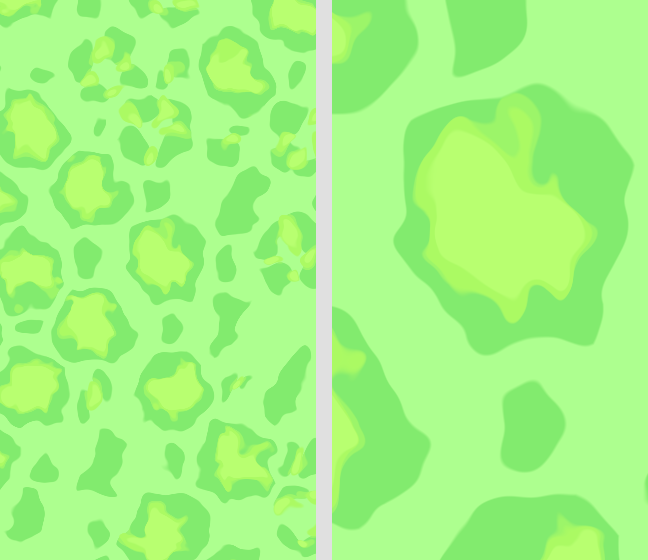
Left: the whole. Right: its middle third, enlarged.
Write a WebGL 2 fragment shader that draws this pattern.

```glsl
#version 300 es
precision highp float;
// Leopard print: wavy green rosettes and spots with yellow hearts on pale lime.

#define DENSITY 8.5    // grid cells per canvas height
#define JITTER 0.36    // scatter of the sites
#define GAP 0.075      // half the clear lane between spots
#define WARP 0.26      // waviness of all outlines
#define LOBES 0.24     // bumps on the large rosettes
#define HEART 0.52     // heart size relative to its rosette
#define RIM 0.045      // width of the heart's darker rim
#define SOFTNESS 0.0011 // edge feather in canvas heights

uniform vec2 u_resolution;
out vec4 outColor;

const float TAU = 6.2831853;
const vec3 LIME = vec3(0.68, 1.00, 0.56);
const vec3 GREEN = vec3(0.51, 0.92, 0.43);
const vec3 FRINGE = vec3(0.61, 0.96, 0.41);
const vec3 RIM_YELLOW = vec3(0.67, 0.98, 0.39);
const vec3 YELLOW = vec3(0.72, 1.00, 0.44);

const int ROSETTE = 0, BROKEN = 1, STREAK = 2, SPOT = 3, PAIR = 4, EMPTY = 5;

struct Site { vec2 pos; vec2 rnd; float reach; int kind; };

vec2 hash2(vec2 p) {
  vec3 q = fract(p.xyx * vec3(0.1031, 0.1030, 0.0973));
  q += dot(q, q.yzx + 33.33);
  return fract((q.xx + q.yz) * q.zy);
}

vec2 gradient(vec2 cell) {
  float a = TAU * hash2(cell + 71.0).x;
  return vec2(cos(a), sin(a));
}

float noise(vec2 p) {
  vec2 i = floor(p), f = fract(p), e = vec2(1, 0);
  vec2 u = f * f * f * (f * (f * 6.0 - 15.0) + 10.0);
  return mix(mix(dot(gradient(i), f), dot(gradient(i + e), f - e), u.x),
             mix(dot(gradient(i + e.yx), f - e.yx), dot(gradient(i + 1.0), f - 1.0), u.x), u.y);
}

vec2 turn(vec2 v, float a) { return mat2(cos(a), -sin(a), sin(a), cos(a)) * v; }

float ellipse(vec2 v, vec2 r) { return (length(v / r) - 1.0) * min(r.x, r.y); }

float smoothMin(float a, float b, float k) {
  float h = max(k - abs(a - b), 0.0) / k;
  return min(a, b) - h * h * k * 0.25;
}

// Large marks sit on the even squares of a checkerboard, small ones on the odd.
Site siteAt(vec2 cell) {
  vec2 pick = hash2(cell + 19.0);
  Site s;
  s.pos = cell + 0.5 + JITTER * (hash2(cell + 43.0) - 0.5);
  s.rnd = hash2(cell + 87.0);
  if (mod(cell.x + cell.y, 2.0) < 0.5)
    s.kind = pick.x < 0.57 ? ROSETTE : pick.x < 0.79 ? BROKEN : STREAK;
  else
    s.kind = pick.x < 0.43 ? SPOT : pick.x < 0.72 ? PAIR : EMPTY;
  s.reach = s.kind < STREAK ? 0.64 : s.kind == STREAK ? 0.5
          : s.kind == SPOT ? 0.27 : s.kind == PAIR ? 0.4 : -9.0;
  return s;
}

float power(Site s, vec2 p) {
  vec2 v = p - s.pos;
  return dot(v, v) - s.reach * abs(s.reach);
}

// Signed distances of a mark: x = green body, y = yellow heart.
vec2 markDistance(Site s, vec2 v) {
  vec2 seed = s.rnd * 40.0, d = vec2(9.0);
  if (s.kind == ROSETTE) {
    vec2 r = vec2(0.57, 0.71), w = turn(v, s.rnd.x * TAU);
    d.x = ellipse(w, r) + LOBES * noise(v * 2.3 + seed);
    d.y = ellipse(w + 0.1 * (s.rnd.y - 0.5), r * HEART) + 0.2 * noise(v * 4.0 + seed);
  } else if (s.kind == BROKEN) {
    for (int k = 0; k < 4; k++) {
      vec2 h = hash2(seed + float(k));
      float a = TAU * (float(k) + 0.35 * h.x) / 4.0 + s.rnd.x * TAU;
      vec2 w = turn(v, a);
      d.x = smoothMin(d.x, ellipse(w - vec2(0.42, 0), vec2(0.2, 0.22 + 0.1 * h.y)), 0.08);
      d.y = min(d.y, ellipse(turn(w, 0.7) - vec2(0.33, 0), vec2(0.05 + 0.09 * h.y, 0.08)));
    }
  } else if (s.kind == STREAK) {
    vec2 w = turn(v, 0.6 + 0.8 * s.rnd.x);
    float along = clamp(w.x, -0.36, 0.42);
    d.x = length(w - vec2(along, 0)) - mix(0.27, 0.14, along + 0.4) + 0.15 * noise(v * 3.0 + seed);
  } else if (s.kind == SPOT) {
    d.x = ellipse(turn(v, 0.8 * (s.rnd.x - 0.5)), vec2(0.17, 0.21 + 0.08 * s.rnd.y));
  } else if (s.kind == PAIR) {
    vec2 w = turn(v, 1.2 * (s.rnd.x - 0.5)), side = vec2(0.22, 0.06);
    d.x = min(ellipse(turn(w + side, -0.3), vec2(0.16, 0.3)), ellipse(w - side, vec2(0.15, 0.23)));
    d.y = ellipse(w, vec2(0.07, 0.09));
  }
  return d;
}

void main() {
  vec2 p = gl_FragCoord.xy / u_resolution.y * DENSITY + 20.0;
  vec2 q = p + WARP * vec2(noise(p * 2.1), noise(p * 2.1 + 31.7));
  q += 0.05 * vec2(noise(p * 5.0 + 7.3), noise(p * 5.0 + 53.1));

  // Find the site that owns this place, then the distance to its border.
  vec2 home = floor(q), owner = home;
  float best = 99.0, border = 9.0;
  for (int k = 0; k < 25; k++) {
    vec2 cell = home + vec2(k % 5 - 2, k / 5 - 2);
    float pw = power(siteAt(cell), q);
    if (pw < best) { best = pw; owner = cell; }
  }
  Site site = siteAt(owner);
  for (int k = 0; k < 25; k++) {
    vec2 cell = home + vec2(k % 5 - 2, k / 5 - 2);
    if (cell == owner) continue;
    Site other = siteAt(cell);
    border = min(border, (power(other, q) - best) / (2.0 * distance(other.pos, site.pos)));
  }

  // Trim the mark so that neighbours never touch.
  vec2 d = markDistance(site, q - site.pos);
  float body = -smoothMin(-d.x, border - GAP, 0.12);
  float heart = max(d.y, GAP - border);
  float rim = heart - RIM * max(0.2, 0.9 + 2.5 * noise(p * 3.0 + 11.0));
  float fringe = rim - RIM * max(0.0, 0.5 + 2.5 * noise(p * 3.0 + 67.0));

  // Paint the layers from back to front.
  float w = DENSITY * max(SOFTNESS, 0.75 / u_resolution.y);
  float bodyCover = smoothstep(w, -w, body);
  vec3 color = mix(LIME, GREEN, bodyCover);
  color = mix(color, FRINGE, bodyCover * smoothstep(w, -w, fringe));
  color = mix(color, RIM_YELLOW, smoothstep(w, -w, rim));
  color = mix(color, YELLOW, smoothstep(w, -w, heart));
  outColor = vec4(color, 1.0);
}
```
